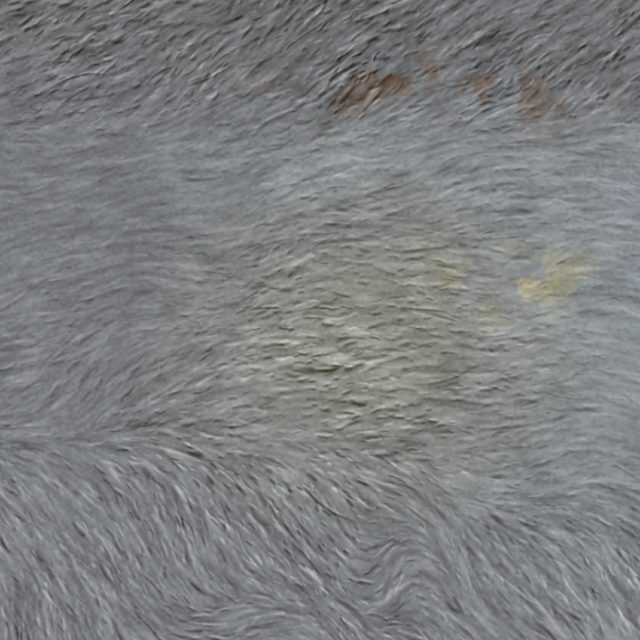
A WebGL 2 fragment shader for this texture:

```glsl
#version 300 es
precision highp float;
// Weathered grey oil paint: soft colour patches under directional bristle marks and scratches.

uniform vec2 u_resolution;
out vec4 fragColor;

const vec3 COOL_GREY = vec3(0.476, 0.488, 0.501);
const vec3 WARM_GREY = vec3(0.550, 0.553, 0.513);
const vec3 PALE_BLUE = vec3(0.540, 0.568, 0.590);
const vec3 SHADE     = vec3(0.425, 0.432, 0.440);
const vec3 RUST      = vec3(0.430, 0.355, 0.305);
const vec3 OCHRE     = vec3(0.660, 0.630, 0.500);
const float STROKE_CONTRAST  = 0.17;
const float BRISTLE_CONTRAST = 0.42;
const float BRISTLE_FREQ = 150.0;
const float BRISTLE_STEP = 0.0036;
const float MOTTLE_CONTRAST = 0.07;
const float GRAIN_CONTRAST  = 0.05;

vec3 hash3(vec2 p) {
  vec3 q = fract(p.xyx * vec3(0.1031, 0.1030, 0.0973));
  q += dot(q, q.yxz + 33.33);
  return fract((q.xxy + q.yzz) * q.zyx);
}

float noise(vec2 p) {
  vec2 i = floor(p), f = fract(p);
  f = f * f * (3.0 - 2.0 * f);
  return mix(mix(hash3(i).x, hash3(i + vec2(1, 0)).x, f.x),
             mix(hash3(i + vec2(0, 1)).x, hash3(i + vec2(1, 1)).x, f.x), f.y);
}

float fbm(vec2 p) {
  return 0.55 * noise(p) + 0.3 * noise(p * 2.1 + 17.0) + 0.15 * noise(p * 4.3 + 41.0);
}

// Soft elliptical region
float patchAt(vec2 p, vec2 centre, vec2 radius) {
  vec2 d = (p - centre) / radius;
  return exp(-dot(d, d));
}

float upperBand(vec2 p) { return smoothstep(0.76, 0.87, p.y); }

float lowerBand(vec2 p) {
  return 1.0 - smoothstep(0.2, 0.38, p.y + 0.12 * smoothstep(0.6, 0.8, p.x));
}

// Direction of the brush, in radians
float brushAngle(vec2 p) {
  float a = mix(0.2, 0.0, smoothstep(0.68, 0.82, p.x));
  a = mix(a, 0.62, upperBand(p));
  a = mix(a, 0.6, patchAt(p, vec2(0.14, 0.38), vec2(0.13, 0.07)));
  a = mix(a, mix(-1.15, -0.85, smoothstep(0.1, 0.4, p.x)), lowerBand(p));
  a = mix(a, 1.35, patchAt(p, vec2(0.61, 0.1), vec2(0.05, 0.09)));
  a = mix(a, 0.1, patchAt(p, vec2(0.38, 0.03), vec2(0.1, 0.04)));
  return a + 0.7 * (noise(p * 7.0) - 0.5);
}

// How heavily the surface is worked
float roughness(vec2 p) {
  float r = 0.32 + 0.75 * patchAt(p, vec2(0.52, 0.45), vec2(0.28, 0.19));
  r += 0.6 * upperBand(p) + 0.45 * lowerBand(p);
  return r * (0.5 + noise(p * 9.0 + 5.0));
}

// Scattered tapered strokes: a groove or ridge with an opposite lip beside it
float strokes(vec2 p, float cells, float width, float seed) {
  float sum = 0.0;
  for (int j = -1; j <= 1; j++)
  for (int i = -1; i <= 1; i++) {
    vec2 id = floor(p * cells) + vec2(i, j);
    vec3 place = hash3(id + seed), look = hash3(id + seed + 57.0);
    vec2 centre = (id + place.xy) / cells;
    float a = brushAngle(centre) + 0.6 * (place.z - 0.5);
    vec2 d = p - centre;
    vec2 q = vec2(cos(a) * d.x + sin(a) * d.y, cos(a) * d.y - sin(a) * d.x);
    float len = (0.35 + 0.6 * look.x) / cells;
    q.y += (place.x - 0.5) * 0.5 * q.x * q.x / len;
    float taper = 1.0 - smoothstep(0.3, 1.0, abs(q.x) / len);
    float w = max(width * (0.7 + 0.6 * place.y), 0.8 / u_resolution.y);
    float body = exp(-q.y * q.y / (w * w));
    float side = (q.y - 2.0 * w) / w;
    float tone = look.y < mix(0.72, 0.36, lowerBand(centre)) ? -1.0 : 0.8;
    sum += tone * (body - 0.45 * exp(-side * side)) * taper * look.z * roughness(centre);
  }
  return sum;
}

// Fine noise averaged along the brush direction
float bristles(vec2 p) {
  float sum = noise(p * BRISTLE_FREQ);
  for (int side = -1; side <= 1; side += 2) {
    vec2 q = p;
    for (int k = 0; k < 6; k++) {
      float a = brushAngle(q);
      q += float(side) * BRISTLE_STEP * vec2(cos(a), sin(a));
      sum += noise(q * BRISTLE_FREQ);
    }
  }
  return sum / 13.0 - 0.5;
}

vec3 groundColour(vec2 p) {
  vec2 w = p + 0.1 * (vec2(fbm(p * 8.0), fbm(p * 8.0 + 31.0)) - 0.5);
  vec3 c = mix(COOL_GREY, PALE_BLUE, patchAt(w, vec2(0.98, 0.52), vec2(0.36, 0.34)));
  c = mix(c, PALE_BLUE, 0.75 * patchAt(w, vec2(0.5, 0.74), vec2(0.2, 0.07)));
  c = mix(c, WARM_GREY, patchAt(w, vec2(0.58, 0.46), vec2(0.25, 0.21)));
  c = mix(c, SHADE, 0.8 * smoothstep(0.77, 0.93, w.y));
  float blot = smoothstep(0.42, 0.62, fbm(p * 24.0));
  c = mix(c, RUST, 0.85 * blot * patchAt(w, vec2(0.68, 0.85), vec2(0.24, 0.045)));
  c = mix(c, OCHRE, 0.8 * blot * patchAt(w, vec2(0.8, 0.56), vec2(0.11, 0.05)));
  return c + MOTTLE_CONTRAST * (fbm(p * 13.0 + 9.0) - 0.5);
}

void main() {
  vec2 p = gl_FragCoord.xy / u_resolution;
  float marks = strokes(p, 16.0, 0.0022, 3.0) + strokes(p, 34.0, 0.0027, 113.0)
              + strokes(p, 34.0, 0.0024, 229.0) + strokes(p, 68.0, 0.0020, 347.0);
  float relief = STROKE_CONTRAST * clamp(marks, -1.2, 1.0);
  relief += BRISTLE_CONTRAST * bristles(p) * (0.5 + 0.5 * roughness(p));
  relief += GRAIN_CONTRAST * (noise(p * 210.0 + 71.0) - 0.5);
  vec3 tint = relief < 0.0 ? vec3(0.94, 1.0, 1.08) : vec3(1.0);
  fragColor = vec4(clamp(groundColour(p) + relief * tint, 0.0, 1.0), 1.0);
}
```
